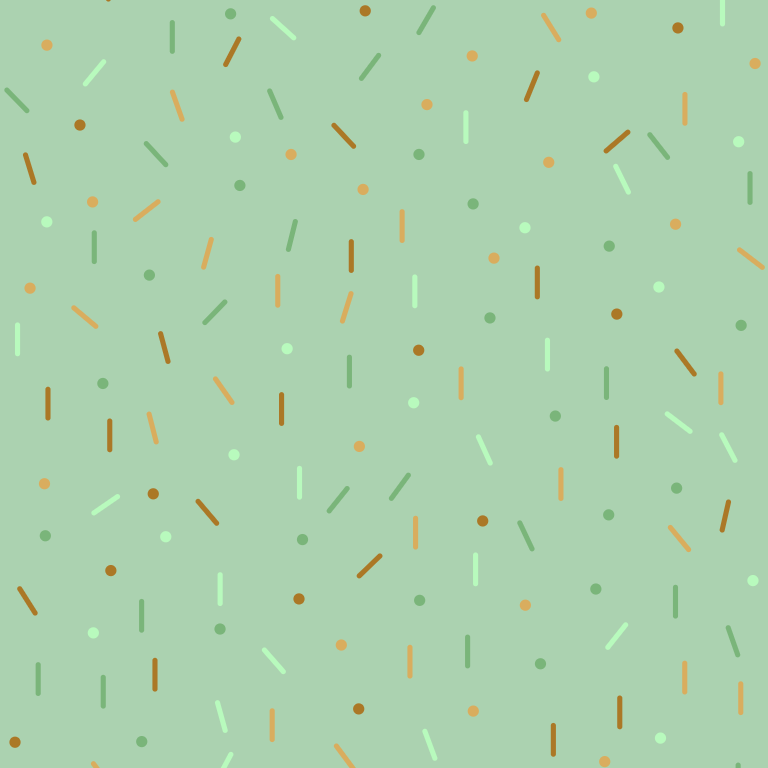
This pattern is drawn by a WebGL 1 fragment shader. Its source:

```glsl
precision highp float;

uniform vec2 u_resolution;

const float CELLS = 12.0;

float hash(vec2 cell, float seed) {
  vec3 q = fract(vec3(cell.xyx + seed * 7.31) * vec3(0.1031, 0.1030, 0.0973));
  q += dot(q, q.yzx + 33.33);
  return fract((q.x + q.y) * q.z);
}

// Evenly spread value per cell, loosened by a little noise
float spread(vec2 cell, vec2 stride, float seed) {
  return fract(dot(cell, stride) + 0.3 * hash(cell, seed));
}

// Distance to a round-capped stick centred at the origin
float stick(vec2 p, float tilt, float halfLength, float radius) {
  vec2 axis = vec2(sin(tilt), cos(tilt));
  float along = clamp(dot(p, axis), -halfLength, halfLength);
  return length(p - axis * along) - radius;
}

vec3 sprinkleColor(float pick) {
  vec3 brown = vec3(0.67, 0.47, 0.15);
  vec3 tan_ = vec3(0.85, 0.68, 0.37);
  vec3 mint = vec3(0.72, 0.98, 0.74);
  vec3 green = vec3(0.48, 0.71, 0.48);
  return pick < 0.24 ? brown : pick < 0.49 ? tan_ : pick < 0.72 ? mint : green;
}

// About two fifths dots; half of the sticks upright, the rest leaning
float sprinkle(vec2 p, vec2 cell) {
  if (spread(cell, vec2(0.4142, 0.7321), 3.0) < 0.39) {
    return length(p) - 0.0875;
  }
  float lean = mix(0.2, 1.0, hash(cell, 4.0));
  lean *= hash(cell, 5.0) < 0.5 ? -1.0 : 1.0;
  float tilt = hash(cell, 6.0) < 0.48 ? 0.0 : lean;
  return stick(p, tilt, 0.224, 0.04);
}

void main() {
  float scale = CELLS / min(u_resolution.x, u_resolution.y);
  vec2 p = gl_FragCoord.xy * scale;
  vec3 color = vec3(0.671, 0.824, 0.69);

  // Jittered grid with every other column shifted by half a cell
  for (int i = -1; i <= 1; i++) {
    float column = floor(p.x) + float(i);
    float shift = 0.5 * mod(column, 2.0);
    for (int j = -1; j <= 1; j++) {
      vec2 cell = vec2(column, floor(p.y - shift) + float(j));
      vec2 jitter = vec2(hash(cell, 1.0), hash(cell, 2.0)) - 0.5;
      vec2 center = cell + vec2(0.5, 0.5 + shift) + jitter * vec2(0.6, 0.44);
      float coverage = clamp(0.5 - sprinkle(p - center, cell) / scale, 0.0, 1.0);
      float pick = spread(cell, vec2(0.7549, 0.5698), 7.0);
      color = mix(color, sprinkleColor(pick), coverage);
    }
  }

  gl_FragColor = vec4(color, 1.0);
}
```
